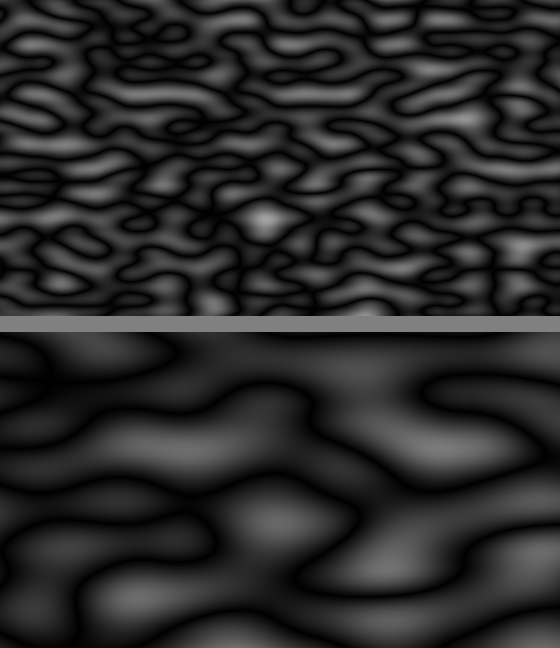
Top: the whole. Bottom: its middle third, enlarged.
Give the GLSL for this texture, as a WebGL 2 fragment shader.

```glsl
#version 300 es
precision highp float;
// Wide grey blobs parted by soft black creases: folded, stretched gradient noise.

uniform vec2 u_resolution;
out vec4 fragColor;

const float TAU = 6.28319;
const vec2 CELLS_PER_HEIGHT = vec2(6.2, 12.7); // cells are twice as wide as tall
const float BRIGHTNESS = 0.96;

// Integer hash of a lattice point, returned in 0..1.
float hash(ivec2 cell) {
    uvec2 q = uvec2(cell + 4096) * uvec2(1597u, 3571u);
    uint h = (q.x ^ (q.y << 7)) * 747796u + q.y;
    h = (h ^ (h >> 15)) * 28477u;
    h = (h ^ (h >> 13)) * 91813u;
    h ^= h >> 16;
    return float(h & 65535u) / 65536.0;
}

// Slope contribution of one lattice corner with a random unit gradient.
float cornerSlope(ivec2 cell, ivec2 corner, vec2 local) {
    float angle = TAU * hash(cell + corner);
    return dot(vec2(cos(angle), sin(angle)), local - vec2(corner));
}

// Signed gradient noise with quintic blending.
float gradientNoise(vec2 p) {
    ivec2 cell = ivec2(floor(p));
    vec2 f = fract(p);
    vec2 blend = f * f * f * (f * (f * 6.0 - 15.0) + 10.0);
    float bottom = mix(cornerSlope(cell, ivec2(0, 0), f),
                       cornerSlope(cell, ivec2(1, 0), f), blend.x);
    float top = mix(cornerSlope(cell, ivec2(0, 1), f),
                    cornerSlope(cell, ivec2(1, 1), f), blend.x);
    return mix(bottom, top, blend.y);
}

// Folding at zero turns sign changes into dark creases.
float creasedNoise(vec2 p, float gain) {
    return gain * abs(gradientNoise(p));
}

void main() {
    vec2 p = gl_FragCoord.xy / u_resolution.y;
    float grey = creasedNoise(p * CELLS_PER_HEIGHT + vec2(3.3, 7.6), BRIGHTNESS);
    fragColor = vec4(vec3(grey), 1.0);
}
```
